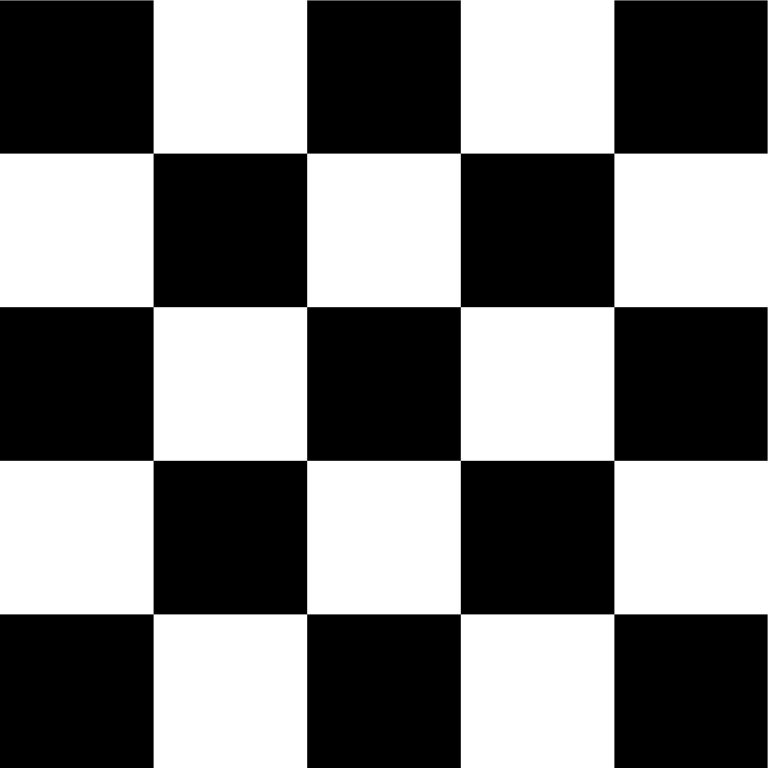
A WebGL 2 fragment shader for this pattern:

```glsl
#version 300 es
precision highp float;
// Draws a crisp black and white checkerboard of five by five squares with black corners.

uniform vec2 u_resolution;
out vec4 fragColor;

const float SQUARES = 5.0;         // squares across and down
const float BOARD_SIZE = 0.9995;   // hairline margin at the top and right
const vec3 BLACK = vec3(0.0);
const vec3 WHITE = vec3(1.0);

// Signed distance to the nearest stripe edge, negative in even stripes.
vec2 stripeDistance(vec2 p) {
    return abs(mod(p + 0.5, 2.0) - 1.0) - 0.5;
}

// Box-filtered checker: 0 in dark squares, 1 in light squares.
float checker(vec2 p, vec2 pixelSize) {
    vec2 stripes = clamp(2.0 * stripeDistance(p) / pixelSize, -1.0, 1.0);
    return 0.5 - 0.5 * stripes.x * stripes.y;
}

// Share of a pixel that lies below and left of the board limit.
float boardCoverage(vec2 uv, float limit, vec2 pixelSize) {
    vec2 inside = clamp((limit - uv) / pixelSize + 0.5, 0.0, 1.0);
    return inside.x * inside.y;
}

void main() {
    vec2 pixelSize = 1.0 / u_resolution;
    vec2 uv = gl_FragCoord.xy * pixelSize;

    // Alternating squares
    float light = checker(uv * SQUARES, pixelSize * SQUARES);
    vec3 color = mix(BLACK, WHITE, light);

    // Pale hairline beyond the board
    color = mix(WHITE, color, boardCoverage(uv, BOARD_SIZE, pixelSize));
    fragColor = vec4(color, 1.0);
}
```
